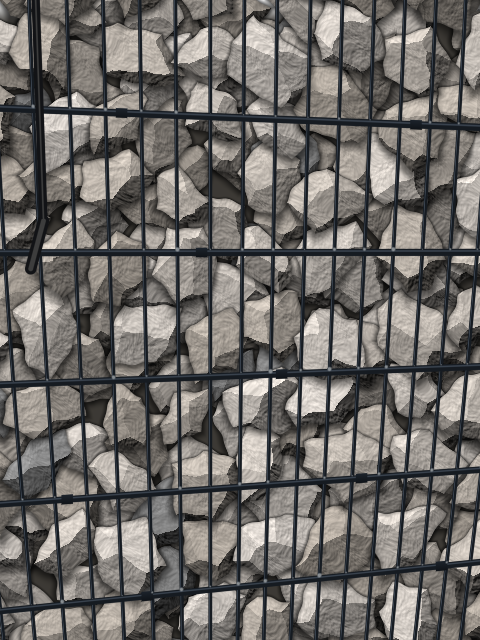
Reproduce this texture procedurally as a WebGL 1 fragment shader.

```glsl
precision highp float;
uniform vec2 u_resolution;

const vec3 LIGHT = vec3(-0.38, 0.70, 0.60);
const vec3 STEEL = vec3(0.085, 0.105, 0.13);
const vec3 SHEEN = vec3(0.27, 0.31, 0.36);

vec2 hash2(vec2 p) {
  return fract(sin(vec2(dot(p, vec2(127.1, 311.7)), dot(p, vec2(269.5, 183.3)))) * 43758.5);
}

// Cellular noise: distance to the nearest scattered point
float cellular(vec2 p) {
  vec2 id = floor(p), f = fract(p);
  float nearest = 4.0;
  for (int j = -1; j <= 1; j++)
    for (int i = -1; i <= 1; i++) {
      vec2 o = vec2(float(i), float(j));
      vec2 r = o + hash2(id + o) - f;
      nearest = min(nearest, dot(r, r));
    }
  return sqrt(nearest);
}

float grit(vec2 p) {
  vec2 q = p + 0.006 * sin(p.yx * 90.0 + 2.0 * sin(p * 47.0));
  return 0.45 * cellular(q * vec2(34.0, 46.0)) + 0.3 * cellular(q.yx * 95.0 + 7.0)
       + 0.25 * cellular(q * 210.0 + 3.0);
}

// Faceted convex stone: x = edge distance, y = light on the facet
vec2 stone(vec2 q, vec2 seed) {
  vec2 rnd = hash2(seed + 5.3);
  vec2 tilt = (hash2(seed + 9.1) - vec2(0.5, 0.42)) * vec2(0.9, 0.8);
  float turn = rnd.x * 6.283, size = 0.40 + 0.17 * rnd.y;
  vec2 axis = vec2(cos(turn), sin(turn));
  q += axis * dot(q, axis) * 0.35;
  float edge = -1.0, height = 0.15 - dot(q, tilt);
  vec3 normal = vec3(tilt, 1.0);
  for (int i = 0; i < 6; i++) {
    vec2 h = hash2(seed + float(i) * 3.7 + 1.9);
    float a = turn + (float(i) + 0.7 * h.x) * 1.0472;
    vec2 dir = vec2(cos(a), sin(a));
    float d = dot(q, dir) - size * (0.78 + 0.45 * h.y);
    float slope = 0.3 + 1.2 * fract(h.x * 7.0 + h.y * 3.0);
    edge = max(edge, d);
    if (-d * slope < height) {
      height = -d * slope;
      normal = vec3(dir * slope, 1.0);
    }
  }
  return vec2(edge, max(dot(normalize(normal), LIGHT), 0.0));
}

float segment(vec2 p, vec2 a, vec2 b) {
  vec2 d = b - a;
  return length(p - a - d * clamp(dot(p - a, d) / dot(d, d), 0.0, 1.0));
}

// Round steel wire with a sheen on the side where s is negative
vec3 wire(vec3 col, float s, float halfWidth, float px) {
  float sheen = smoothstep(0.45, 0.0, abs(s / halfWidth + 0.4));
  float mask = smoothstep(px, -px, abs(s) - halfWidth);
  return mix(col, mix(STEEL, SHEEN, sheen * 0.75), mask);
}

void main() {
  float px = 0.7 / u_resolution.y;
  vec2 p = gl_FragCoord.xy / u_resolution.y;
  float t = 1.0 - p.y;
  float rough = grit(p);
  float relief = rough - grit(p + vec2(-0.0015, 0.003));
  vec2 wobble = 0.02 * sin(p.yx * 71.0 + 2.0 * sin(p * 43.0)) + 0.01 * sin(p.yx * 190.0);
  vec3 col = mix(vec3(0.15, 0.14, 0.125), vec3(0.9), smoothstep(0.04, 0.0, t));

  // Three heaps of stones, painted from back to front
  for (int layer = 0; layer < 3; layer++) {
    float depth = float(layer);
    vec2 g = p / 0.112 + depth * vec2(3.37, 5.61) + wobble;
    for (int j = -1; j <= 1; j++)
      for (int i = -1; i <= 1; i++) {
        vec2 id = floor(g) + vec2(float(i), float(j));
        vec2 seed = id + depth * 41.0;
        vec2 q = g - id - 0.5 - 0.45 * (hash2(seed) - 0.5);
        vec2 s = stone(q, seed);
        vec2 kind = hash2(seed + 17.7);
        vec3 tint = mix(vec3(1.0, 0.935, 0.86), vec3(1.0, 0.96, 0.92), kind.y);
        tint = mix(tint, vec3(0.62, 0.62, 0.62), step(0.94, kind.x));
        float strata = sin(dot(q, kind - 0.5) * 60.0 + rough * 9.0);
        float shade = 0.15 + 0.76 * s.y + 0.6 * relief + 0.012 * strata;
        shade *= (0.84 + 0.24 * kind.y) * (0.8 + 0.1 * depth) * (1.12 - 0.3 * rough);
        shade *= mix(0.76, 1.0, smoothstep(0.0, -0.06, s.x));
        float reach = max(0.05, 0.10 - 0.18 * q.y);
        col *= mix(0.33, 1.0, smoothstep(-0.01, reach, s.x));
        col = mix(col, tint * max(shade, 0.03), smoothstep(px * 9.0, -px * 9.0, s.x));
      }
  }
  // Soft daylight lifts the shadows
  col = pow(max(col, 0.015), vec3(0.76));

  // Upright wires, converging downwards
  float pitch = 0.0540 - 0.0068 * t - 0.0040 * t * t;
  float k = (1.0 - sqrt(1.0 - 0.038 * (p.x - 0.328) / pitch)) / 0.019;
  float n = floor(k + 0.5);
  float across = (k - n) * pitch * (1.0 - 0.019 * k) + 0.0015 * (hash2(vec2(n, 2.0)).x - 0.5);
  col = wire(col, across, 0.0030, px);

  // Cross rails fanning out, with clips and pale weld spots
  for (int i = 0; i < 5; i++) {
    float r = float(i);
    float left = 0.169 + 0.2357 * r - 0.0098 * r * r;
    float right = 0.199 + 0.2038 * r - 0.0085 * r * r;
    float s = t - mix(left, right, p.x / 0.75);
    col = wire(col, s, 0.0058 - 0.0002 * r, px);
    float clipX = abs(mod(p.x - 0.19 - 0.125 * r + 0.23, 0.46) - 0.23);
    float clip = max(clipX - 0.009, abs(s) - 0.0075);
    col = mix(col, STEEL * (1.0 - 40.0 * s), smoothstep(px, -px, clip));
    float spot = length(vec2(across, s + 0.005)) - 0.0035 * hash2(vec2(n, r)).x;
    col = mix(col, vec3(0.72, 0.74, 0.75), 0.7 * smoothstep(0.0015, -0.002, spot));
  }

  // Hanging cable with a thicker end
  vec2 c = vec2(p.x, t);
  float cable = segment(c, vec2(0.055, -0.02), vec2(0.068, 0.345)) - 0.0065;
  cable = min(cable, segment(c, vec2(0.068, 0.345), vec2(0.048, 0.42)) - 0.009);
  vec3 rubber = mix(vec3(0.07, 0.075, 0.085), vec3(0.24), smoothstep(-0.004, -0.0065, cable));
  col = mix(col, rubber, smoothstep(px, -px, cable));

  gl_FragColor = vec4(clamp(col, 0.0, 1.0), 1.0);
}
```
